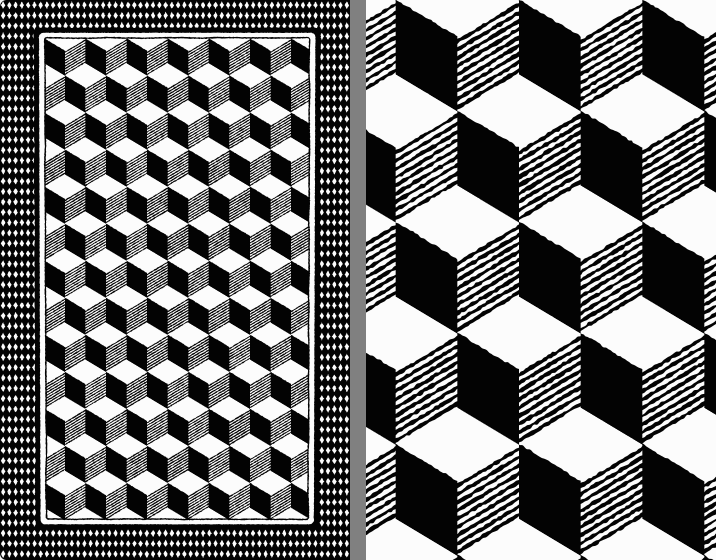
Left, the full canvas; right, a detail of the centre.
Give the GLSL for this pattern, as a Shadertoy shader.

```glsl
// Card back: tumbling-block cubes in a double rounded frame on a diamond lattice.
// Cubes come from unit-wide vertical strips, each a 6-unit cycle of faces sheared
// to the slanted edges; value noise roughens the ink, and 3x3 samples smooth it.

float hash(vec2 p) {
    return fract(sin(dot(p, vec2(12.9898, 78.233))) * 43758.5453);
}

float noise(vec2 p) {
    vec2 i = floor(p), f = fract(p);
    f = f * f * (3.0 - 2.0 * f);
    return mix(mix(hash(i), hash(i + vec2(1, 0)), f.x),
               mix(hash(i + vec2(0, 1)), hash(i + vec2(1, 1)), f.x), f.y);
}

float roundBox(vec2 p, vec2 halfSize, float radius) {
    vec2 q = abs(p) - halfSize + radius;
    return length(max(q, 0.0)) + min(max(q.x, q.y), 0.0) - radius;
}

// Coverage of a shape from its signed distance
float cover(float d, float soft) {
    return clamp(0.5 - d / soft, 0.0, 1.0);
}

// White diamonds separated by crossing black lines
float lattice(vec2 p, float rough, float soft) {
    vec2 cell = fract(p / vec2(8.57, 14.2)) - 0.5;
    float dA = abs(cell.x) + abs(cell.y) - 0.35;
    return cover(dA * 7.3 + rough, soft);
}

// White top, black left face and hatched right face of each cube
float cubes(vec2 p, float rough, float soft) {
    vec2 q = (p - vec2(89.0, 53.0)) / vec2(28.2, 16.93);
    float strip = floor(q.x), f = q.x - strip;
    float y = q.y - 3.0 * mod(strip, 2.0) + 1.0 - f;
    float cycle = floor(y / 6.0);
    y -= 6.0 * cycle;

    float leftFace = cover((abs(y - 5.0) - 1.0) * 14.5 - 0.3 + rough, soft);

    float s = y + 2.0 * f - 2.0;
    float weight = 0.25 + 0.03 * (hash(vec2(strip, cycle)) - 0.5);
    float hatch = (abs(fract(s * 4.5) - 0.5) - weight) * 3.2;
    float rightFace = cover((abs(s - 1.0) - 1.0) * 14.5, soft);
    rightFace *= cover(hatch + rough, soft);

    return 1.0 - max(leftFace, rightFace);
}

float card(vec2 p, float soft) {
    float rough = 0.8 * (noise(p * 0.6) - 0.5);
    float shade = lattice(p, rough, soft);

    // Frame narrows a little toward the bottom
    vec2 c = p - vec2(243.0, 382.0);
    c.x *= 1.0 + 0.000017 * c.y;
    float wobble = rough + 1.2 * (noise(p * 0.04) - 0.5);

    // Heavy black band, white band, thin line
    shade = mix(shade, 0.0, cover(roundBox(c, vec2(195.5, 344.0), 9.0) + wobble, soft));
    shade = mix(shade, 1.0, cover(roundBox(c, vec2(188.5, 337.0), 6.0) + rough, soft));
    float panel = roundBox(c, vec2(181.5, 331.0), 4.0) + wobble;
    shade = mix(shade, 0.0, cover(panel, soft));
    shade = mix(shade, cubes(p, rough, soft), cover(panel + 2.0, soft));

    // Rounded card corners on the left
    float edge = roundBox(p - vec2(260.0, 384.0), vec2(260.0, 384.0), 9.0);
    return mix(0.97, shade, cover(edge, soft));
}

void mainImage(out vec4 fragColor, in vec2 fragCoord) {
    // Card units: 480 wide, 768 high, y downward
    vec2 pixel = vec2(480.0, 768.0) / iResolution.xy;
    float shade = 0.0;
    for (int j = -1; j <= 1; j++) {
        for (int i = -1; i <= 1; i++) {
            vec2 at = fragCoord + vec2(i, j) / 3.0;
            at.y = iResolution.y - at.y;
            shade += card(at * pixel, pixel.y / 3.0) / 9.0;
        }
    }
    fragColor = vec4(vec3(mix(0.01, 0.99, shade)), 1.0);
}
```
